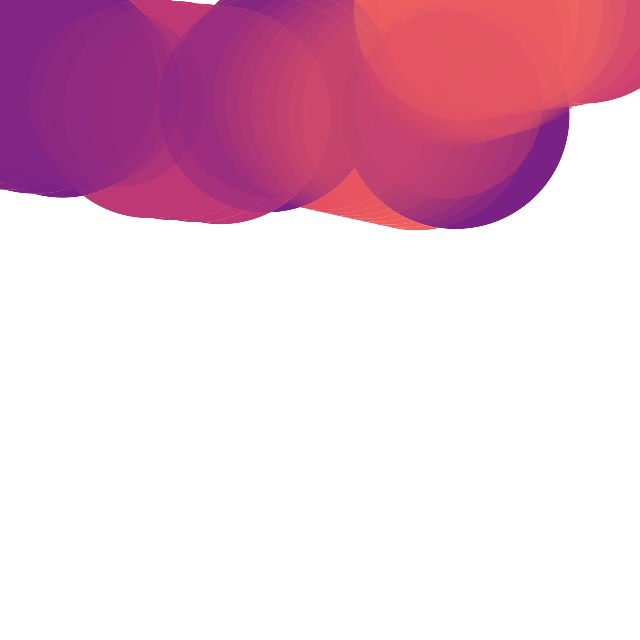
Reproduce this background procedurally as a Shadertoy shader.

```glsl
// A bank of overlapping translucent discs, purple to orange, along the top of a white canvas.
// Each run slides a disc from one circle to another, blending its colour as it goes.
// The first disc on bare canvas is opaque; later discs only tint what lies below.

const vec3 WHITE   = vec3(1.0);
const vec3 VIOLET  = vec3(0.48, 0.13, 0.52);
const vec3 PURPLE  = vec3(0.58, 0.17, 0.50);
const vec3 MAGENTA = vec3(0.74, 0.22, 0.46);
const vec3 ROSE    = vec3(0.80, 0.25, 0.44);
const vec3 CORAL   = vec3(0.95, 0.38, 0.36);
const vec3 RED     = vec3(0.89, 0.30, 0.39);
const vec3 ORANGE  = vec3(1.00, 0.50, 0.36);

struct Layer {
    vec3 color;
    float cover;
};

// Antialiased disc mask; a circle is (centre x, centre y, radius).
float discMask(vec2 p, vec3 circle, float pixel) {
    float d = length(p - circle.xy) - circle.z;
    return 1.0 - smoothstep(-0.5 * pixel, 0.5 * pixel, d);
}

// Lays one disc over the layer.
Layer addDisc(Layer under, vec2 p, vec3 circle, vec3 color, float alpha, float pixel) {
    float mask = discMask(p, circle, pixel);
    float opacity = mask * mix(1.0, alpha, under.cover);
    return Layer(mix(under.color, color, opacity), max(under.cover, mask));
}

// Lays a run of discs stepping from one circle and colour to another.
Layer addRun(Layer layer, vec2 p, vec3 first, vec3 last, vec3 colorA, vec3 colorB,
             int count, float alpha, float pixel) {
    for (int i = 0; i < count; i++) {
        float t = float(i) / float(max(count - 1, 1));
        layer = addDisc(layer, p, mix(first, last, t), mix(colorA, colorB, t), alpha, pixel);
    }
    return layer;
}

void mainImage(out vec4 fragColor, in vec2 fragCoord) {
    // Canvas units, measured downward from the top edge
    vec2 p = fragCoord / iResolution.y;
    p.y = 1.0 - p.y;
    float pixel = 1.0 / iResolution.y;
    Layer bank = Layer(WHITE, 0.0);

    // Left: violet shoulder, magenta belly, purple veil
    bank = addRun(bank, p, vec3(-0.078, 0.104, 0.180), vec3(0.098, 0.137, 0.172),
                  PURPLE, VIOLET, 5, 0.35, pixel);
    bank = addRun(bank, p, vec3(0.234, 0.169, 0.172), vec3(0.345, 0.180, 0.1705),
                  MAGENTA, MAGENTA, 4, 0.30, pixel);
    bank = addRun(bank, p, vec3(0.078, 0.130, 0.169), vec3(0.182, 0.154, 0.138),
                  VIOLET, PURPLE, 3, 0.35, pixel);

    // Middle: dark discs beneath a fan of coral
    bank = addRun(bank, p, vec3(0.417, 0.163, 0.169), vec3(0.449, 0.124, 0.163),
                  VIOLET, PURPLE, 3, 0.32, pixel);
    bank = addDisc(bank, p, vec3(0.712, 0.180, 0.178), VIOLET, 0.55, pixel);
    bank = addRun(bank, p, vec3(0.505, 0.156, 0.172), vec3(0.651, 0.180, 0.180),
                  RED, CORAL, 8, 0.11, pixel);

    // Right: warm discs rising past the corner
    bank = addRun(bank, p, vec3(0.911, -0.016, 0.178), vec3(0.729, 0.013, 0.176),
                  ROSE, ORANGE, 6, 0.35, pixel);
    bank = addDisc(bank, p, vec3(0.7005, 0.163, 0.147), ROSE, 0.42, pixel);
    bank = addRun(bank, p, vec3(0.781, 0.033, 0.176), vec3(0.716, 0.065, 0.163),
                  CORAL, RED, 6, 0.17, pixel);

    fragColor = vec4(mix(WHITE, bank.color, bank.cover), 1.0);
}
```
